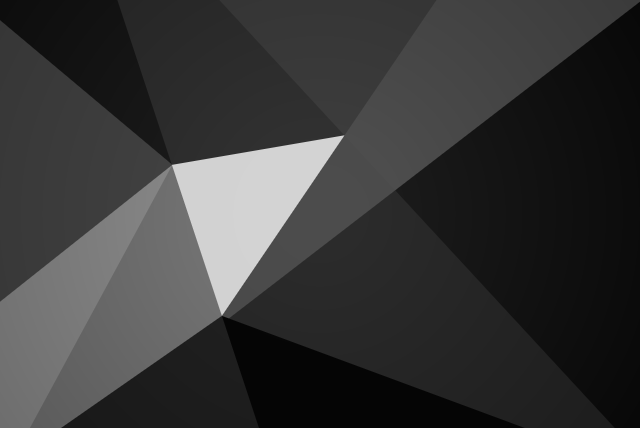
This background is drawn by a WebGL 2 fragment shader. Its source:

```glsl
#version 300 es
precision highp float;
// Monochrome faceted background: straight creases split the canvas into
// flat shards, each shaded by a soft falloff from the centre.
// Shards are layered with antialiased half-plane masks.

uniform vec2 u_resolution;
out vec4 fragColor;

const vec2 CANVAS = vec2(1.5, 1.0);

// Coverage of the half-plane to the left of the direction a -> b.
float leftOf(vec2 p, vec2 a, vec2 b) {
    vec2 dir = normalize(b - a);
    float dist = dir.x * (p.y - a.y) - dir.y * (p.x - a.x);
    return clamp(dist * u_resolution.y + 0.5, 0.0, 1.0);
}

// Gray level of a shard, from its central to its outer tone.
float shade(float falloff, float inner, float outer) {
    return mix(inner, outer, falloff);
}

// Fan of shards around the left hub.
float leftFan(vec2 p, float f, vec2 hub, vec2 foot) {
    float tone = shade(f, 0.13, 0.05);
    tone = mix(tone, shade(f, 0.28, 0.21), leftOf(p, hub, vec2(0.0, 0.953)));
    tone = mix(tone, shade(f, 0.58, 0.43), leftOf(p, hub, vec2(0.0, 0.295)));
    tone = mix(tone, shade(f, 0.49, 0.35), leftOf(p, hub, vec2(0.070, 0.0)));
    return mix(tone, shade(f, 0.14, 0.09), leftOf(p, foot, vec2(0.143, 0.0)));
}

// Bright triangle and the shards to its right.
float rightShards(vec2 p, float f, vec2 hub, vec2 peak, vec2 foot) {
    float eastOfDiagonal = leftOf(p, vec2(0.514, 1.0), vec2(1.441, 0.0));
    float eastOfRay = leftOf(p, vec2(1.023, 1.0), foot);

    float west = shade(f, 0.205, 0.13);
    west = mix(west, shade(f, 0.83, 0.81), leftOf(p, peak, hub));
    west = mix(west, shade(f, 0.30, 0.27), eastOfRay);
    float east = mix(shade(f, 0.25, 0.18), shade(f, 0.32, 0.23), eastOfRay);
    float upper = mix(west, east, eastOfDiagonal);

    float lower = mix(shade(f, 0.175, 0.11), shade(f, 0.12, 0.03), eastOfDiagonal);
    float tone = mix(upper, lower, leftOf(p, vec2(1.5, 0.996), vec2(0.539, 0.258)));
    return mix(tone, shade(f, 0.025, 0.015), leftOf(p, vec2(1.230, 0.0), foot));
}

void main() {
    vec2 p = gl_FragCoord.xy / u_resolution * CANVAS;
    float falloff = min(length(p - 0.5 * CANVAS) / 0.9, 1.0);

    // Corners of the bright triangle
    vec2 hub = vec2(0.404, 0.615);
    vec2 peak = vec2(0.808, 0.684);
    vec2 foot = vec2(0.520, 0.262);

    // The long steep crease separates the two groups
    float eastOfCrease = leftOf(p, vec2(0.275, 1.0), vec2(0.607, 0.0));
    float tone = mix(leftFan(p, falloff, hub, foot),
                     rightShards(p, falloff, hub, peak, foot), eastOfCrease);
    fragColor = vec4(vec3(tone), 1.0);
}
```
